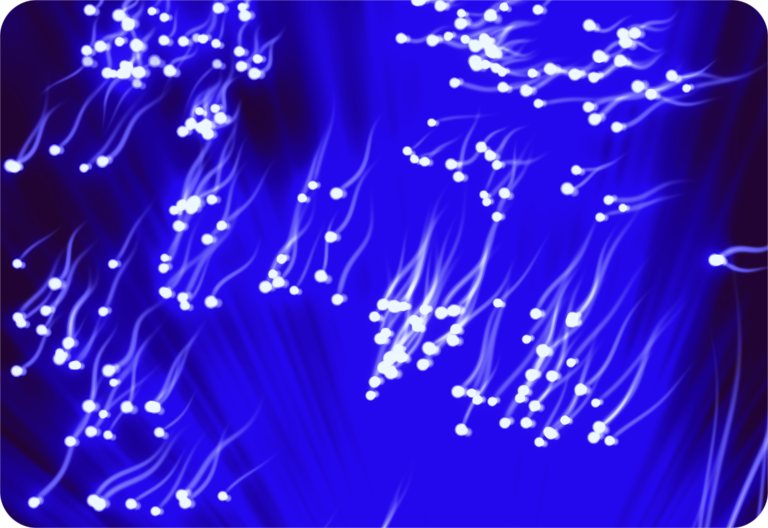
This background is drawn by a Shadertoy shader. Its source:

```glsl
// Glowing blue fibre-optic strands with bright tips over a dark violet haze.

const vec3 DARK = vec3(0.13, 0.015, 0.20);
const vec3 NAVY = vec3(0.10, 0.00, 0.58);
const vec3 BLUE = vec3(0.14, 0.03, 0.93);
const vec3 LILAC = vec3(0.40, 0.36, 0.98);
const vec3 WHITE = vec3(0.93, 0.97, 1.0);

vec3 hash3(vec3 p) {
    p = fract(p * vec3(0.1031, 0.1030, 0.0973));
    p += dot(p, p.yxz + 33.33);
    return fract((p.xxy + p.yxx) * p.zyx);
}

float noise(vec2 p) {
    vec2 i = floor(p), f = fract(p);
    f = f * f * (3.0 - 2.0 * f);
    float a = hash3(vec3(i, 5.0)).x;
    float b = hash3(vec3(i + vec2(1, 0), 5.0)).x;
    float c = hash3(vec3(i + vec2(0, 1), 5.0)).x;
    float d = hash3(vec3(i + vec2(1, 1), 5.0)).x;
    return mix(mix(a, b, f.x), mix(c, d, f.x), f.y);
}

float blob(vec2 p, vec2 centre, vec2 radius) {
    vec2 q = (p - centre) / radius;
    return exp(-dot(q, q));
}

// Light of one fibre whose tip sits at q = 0: x is the core, y the halo.
vec2 fibre(vec2 q, float angle, float len, vec3 rnd) {
    vec2 dir = vec2(cos(angle), sin(angle));
    float along = dot(q, dir);
    float across = dot(q, vec2(-dir.y, dir.x));
    float t = along / len;

    // Bent and wavy trail, thinning out away from the tip
    float bend = mix(-0.05, 0.32, rnd.x) * len;
    float amp = mix(0.002, 0.011, rnd.y);
    float freq = mix(5.0, 10.0, rnd.z);
    float phase = 6.283 * rnd.x;
    float path = bend * t * t + amp * (sin(freq * t + phase) - sin(phase));
    float slope = (2.0 * bend * t + amp * freq * cos(freq * t + phase)) / len;
    float d = abs(across - path) / sqrt(1.0 + slope * slope);
    float fade = smoothstep(-0.01, 0.03, along) * (1.0 - smoothstep(0.1, 1.0, t));
    float width = mix(0.0032, 0.0058, rnd.z);
    float trail = fade * mix(0.35, 0.95, rnd.y) * exp(-d * d / (width * width));

    // Round tip with a small curl beside it
    float size = mix(0.008, 0.0125, rnd.y);
    float r = length(q);
    float curl = length(q - size * vec2(1.1, -0.6 + rnd.z));
    float tip = 2.6 * smoothstep(size * 1.25, size * 0.45, r);
    tip += 1.0 * smoothstep(size, size * 0.2, curl);
    float halo = 0.55 * exp(-r / 0.017) + 0.32 * fade * exp(-d / 0.011);
    return vec2(trail + tip, halo);
}

// Scatters fibres in a box around a centre.
vec2 bundle(vec2 p, vec2 centre, vec2 spread, int count, float angle, float len, float gain) {
    vec2 light = vec2(0);
    vec2 reach = spread + len * 1.4 + 0.08;
    if (any(greaterThan(abs(p - centre), reach))) return light;
    float seed = floor(centre.x * 170.0) + floor(centre.y * 90.0) * 3.0;
    for (int i = 0; i < count; i++) {
        vec3 place = hash3(vec3(float(i) * 7.0 + 1.0, seed, 11.0));
        vec3 rnd = hash3(vec3(float(i) * 5.0 + 3.0, seed, 47.0));
        vec2 tip = centre + spread * (2.0 * place.xy - 1.0);
        float turn = angle + 0.4 * (place.z - 0.5);
        light += fibre(p - tip, turn, len * mix(0.6, 1.25, rnd.z), rnd);
    }
    return light * gain;
}

vec2 allFibres(vec2 p) {
    // Upper tangles
    vec2 l = bundle(p, vec2(0.32, 0.93), vec2(0.19, 0.07), 26, 1.0, 0.11, 0.85);
    l += bundle(p, vec2(0.32, 0.88), vec2(0.17, 0.05), 7, 4.0, 0.22, 0.5);
    l += bundle(p, vec2(0.97, 0.93), vec2(0.25, 0.08), 32, 0.2, 0.13, 0.9);
    l += bundle(p, vec2(1.08, 0.82), vec2(0.30, 0.07), 13, 0.1, 0.19, 0.85);
    l += bundle(p, vec2(0.86, 0.71), vec2(0.09, 0.03), 7, 0.3, 0.13, 0.9);
    l += bundle(p, vec2(1.12, 0.63), vec2(0.07, 0.05), 5, 0.15, 0.17, 0.85);
    l += bundle(p, vec2(1.34, 0.50), vec2(0.02, 0.01), 2, 0.0, 0.16, 1.0);
    // Left side
    l += bundle(p, vec2(0.385, 0.77), vec2(0.04, 0.04), 8, 0.9, 0.12, 0.85);
    l += bundle(p, vec2(0.11, 0.72), vec2(0.10, 0.05), 5, 0.8, 0.20, 0.75);
    l += bundle(p, vec2(0.36, 0.53), vec2(0.06, 0.11), 15, 0.95, 0.21, 0.8);
    l += bundle(p, vec2(0.11, 0.38), vec2(0.11, 0.13), 16, 0.95, 0.18, 0.8);
    l += bundle(p, vec2(0.22, 0.20), vec2(0.09, 0.05), 10, 0.9, 0.22, 0.8);
    l += bundle(p, vec2(0.25, 0.07), vec2(0.20, 0.04), 8, 0.85, 0.24, 0.9);
    // Centre, brightest
    l += bundle(p, vec2(0.57, 0.53), vec2(0.08, 0.12), 11, 0.95, 0.22, 0.9);
    l += bundle(p, vec2(0.90, 0.62), vec2(0.06, 0.05), 5, 0.95, 0.19, 0.9);
    l += bundle(p, vec2(0.77, 0.34), vec2(0.07, 0.09), 19, 1.0, 0.27, 1.05);
    l += bundle(p, vec2(0.97, 0.30), vec2(0.12, 0.14), 26, 1.0, 0.26, 1.05);
    l += bundle(p, vec2(1.12, 0.22), vec2(0.09, 0.06), 5, 0.9, 0.30, 1.0);
    // Strands entering from below
    l += bundle(p, vec2(0.62, -0.06), vec2(0.12, 0.02), 4, 1.0, 0.27, 0.7);
    l += bundle(p, vec2(1.35, -0.09), vec2(0.10, 0.03), 6, 1.15, 0.60, 0.6);
    return l;
}

// Brightness of the haze, streaked by a faint fan of strands.
float haze(vec2 p) {
    float b = 0.50 + 0.55 * blob(p, vec2(0.90, 0.25), vec2(0.42, 0.55));
    b += 0.50 * blob(p, vec2(0.93, 0.95), vec2(0.35, 0.28));
    b -= 0.35 * blob(p, vec2(0.03, 0.55), vec2(0.16, 0.40));
    b -= 0.28 * blob(p, vec2(0.45, 0.78), vec2(0.22, 0.14));
    b -= 0.65 * blob(p, vec2(1.46, 0.50), vec2(0.15, 0.50));
    vec2 fan = p - vec2(0.9, -0.6);
    float theta = atan(fan.x, fan.y), r = length(fan);
    b += 0.34 * (noise(vec2(theta * 26.0, r * 2.0)) - 0.5);
    b += 0.20 * (noise(vec2(theta * 80.0 + 9.0, r * 3.0)) - 0.5);
    return b + 0.35 * (noise(p * 5.0) - 0.5);
}

void mainImage(out vec4 fragColor, in vec2 fragCoord) {
    vec2 p = fragCoord / iResolution.y;
    vec2 light = allFibres(p);
    float b = haze(p) + 0.75 * light.y;
    vec3 col = mix(DARK, NAVY, smoothstep(0.08, 0.52, b));
    col = mix(col, BLUE, smoothstep(0.45, 0.88, b));

    // Fibres shift from blue through lilac to white
    float tone = 1.0 - exp(-light.x - 0.12 * light.y);
    col = mix(col, LILAC, smoothstep(0.02, 0.48, tone));
    col = mix(col, WHITE, smoothstep(0.42, 0.92, tone));

    // White outside the rounded frame
    float radius = 0.07, px = 1.0 / iResolution.y;
    vec2 halfSize = 0.5 * iResolution.xy / iResolution.y;
    vec2 edge = abs(p - halfSize) - halfSize + radius;
    float frame = length(max(edge, 0.0)) - radius;
    fragColor = vec4(mix(col, vec3(1), smoothstep(-px, px, frame)), 1.0);
}
```
